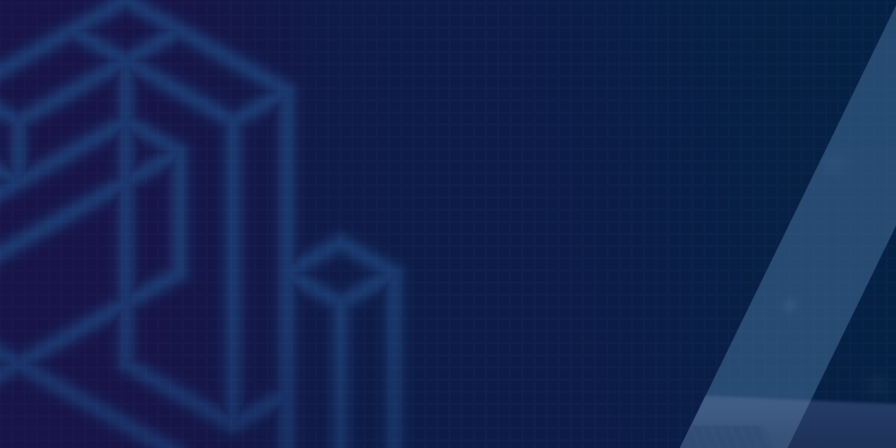
This background is drawn by a WebGL 2 fragment shader. Its source:

```glsl
#version 300 es
precision highp float;

uniform vec2 u_resolution;
out vec4 fragColor;

#define GRID_STEP 0.0271
#define GRID_GAIN 0.020
#define LINE_GLOW 0.023
#define LINE_GAIN 0.88
#define ISO_STEP vec2(0.1198, 0.0677)
#define ISO_ORIGIN vec2(0.281, 1.0)
#define BAND_SLOPE 0.488
#define BAND_LEFT 1.518
#define BAND_RIGHT 1.758
#define DESK_TOP 0.118

const vec3 PURPLE = vec3(0.088, 0.078, 0.283);
const vec3 NAVY = vec3(0.048, 0.110, 0.278);
const vec3 TEAL = vec3(0.022, 0.125, 0.262);
const vec3 LINE_BLUE = vec3(0.105, 0.230, 0.440);
const vec3 BAND_BLUE = vec3(0.142, 0.287, 0.443);
const vec3 DESK_BLUE = vec3(0.255, 0.370, 0.535);

float segmentDistance(vec2 p, vec2 a, vec2 b) {
    vec2 ab = b - a;
    float t = clamp(dot(p - a, ab) / max(dot(ab, ab), 1e-6), 0.0, 1.0);
    return length(p - a - t * ab);
}

// Distance to the visible edges of an isometric box.
// cell: front corner of the lid in lattice steps, size: left, right and down extents
float boxDistance(vec2 p, vec2 cell, vec3 size) {
    vec2 front = ISO_ORIGIN + vec2(cell.x, -cell.y) * ISO_STEP;
    vec2 toLeft = vec2(-size.x, size.x) * ISO_STEP;
    vec2 toRight = vec2(size.y) * ISO_STEP;
    vec2 down = vec2(0.0, -2.0 * size.z * ISO_STEP.y);
    vec2 left = front + toLeft;
    vec2 right = front + toRight;
    vec2 back = left + toRight;
    float d = min(segmentDistance(p, left, back), segmentDistance(p, right, back));
    d = min(d, segmentDistance(p, front, front + down));
    d = min(d, segmentDistance(p, left, left + down));
    d = min(d, segmentDistance(p, right, right + down));
    for (int i = 0; i < 2; i++) {
        vec2 drop = float(i) * down;
        d = min(d, segmentDistance(p, front + drop, left + drop));
        d = min(d, segmentDistance(p, front + drop, right + drop));
    }
    return d;
}

float blocksDistance(vec2 p) {
    const vec2 cells[6] = vec2[6](vec2(2, 4), vec2(4, 10), vec2(-2, 4),
                                  vec2(-3, 9), vec2(1, 15), vec2(0, 2));
    const vec3 sizes[6] = vec3[6](vec3(2, 1, 5), vec3(1, 1, 3), vec3(1, 2, 1),
                                  vec3(1, 4, 2), vec3(4, 0, 3), vec3(1, 1, 0));
    float d = 10.0;
    for (int i = 0; i < 6; i++) d = min(d, boxDistance(p, cells[i], sizes[i]));
    return d;
}

float gridLines(vec2 p) {
    vec2 cell = abs(fract(vec2(p.x, 1.0 - p.y) / GRID_STEP - vec2(0.03, 0.27) + 0.5) - 0.5);
    vec2 line = 1.0 - smoothstep(0.0, 0.16, cell);
    return max(line.x, line.y);
}

float softSpot(vec2 p, vec2 center, float radius) {
    vec2 q = (p - center) / radius;
    return exp(-dot(q, q));
}

void main() {
    vec2 p = gl_FragCoord.xy / u_resolution.y;
    float pixel = 1.0 / u_resolution.y;

    // Base gradient
    vec3 color = mix(PURPLE, NAVY, smoothstep(0.25, 1.0, p.x));
    color = mix(color, TEAL, smoothstep(1.1, 2.0, p.x + 0.2 * (p.y - 0.5)));

    // Blurred isometric blocks
    float d = blocksDistance(p) / LINE_GLOW;
    float fade = LINE_GAIN * mix(0.78, 1.0, smoothstep(0.0, 0.4, p.y));
    color = mix(color, LINE_BLUE, fade * exp(-d * d));

    // Fine grid
    color += GRID_GAIN * gridLines(p) * vec3(0.5, 0.9, 1.0);

    // Slanted translucent band
    float slant = p.x - BAND_SLOPE * p.y;
    float pastLeft = smoothstep(-pixel, pixel, slant - BAND_LEFT);
    float pastRight = smoothstep(-pixel, pixel, slant - BAND_RIGHT);
    float band = pastLeft * (1.0 - pastRight);
    vec3 bandColor = BAND_BLUE + vec3(0.015, 0.006, 0.008) * (1.0 - p.y);
    bandColor += 0.008 * gridLines(p);
    color = mix(color, bandColor, band);

    // Faint blurred lights and the pale desk below
    float lights = softSpot(p, vec2(1.763, 0.318), 0.016)
                 + 0.6 * softSpot(p, vec2(1.862, 0.635), 0.025)
                 + 0.8 * softSpot(p, vec2(1.96, 0.14), 0.025);
    color += 0.035 * lights * pastLeft;
    float deskEdge = DESK_TOP - 0.045 * (p.x - 1.575);
    float desk = 1.0 - smoothstep(-0.008, 0.006, p.y - deskEdge);
    vec3 deskColor = mix(DESK_BLUE, vec3(0.150, 0.240, 0.410), pastRight);
    deskColor *= mix(0.86, 1.0, smoothstep(0.0, 0.1, p.y));
    color = mix(color, deskColor, 0.9 * desk * pastLeft);

    // Dark key rows on the desk
    float keys = (1.0 - smoothstep(0.045, 0.055, p.y))
               * (1.0 - smoothstep(1.71, 1.74, p.x + 0.5 * p.y));
    float gaps = smoothstep(0.25, 0.45, abs(fract((p.x + 0.4 * p.y) / 0.022) - 0.5));
    color = mix(color, vec3(0.180, 0.290, 0.450), keys * band * (0.75 - 0.3 * gaps));

    fragColor = vec4(color, 1.0);
}
```
